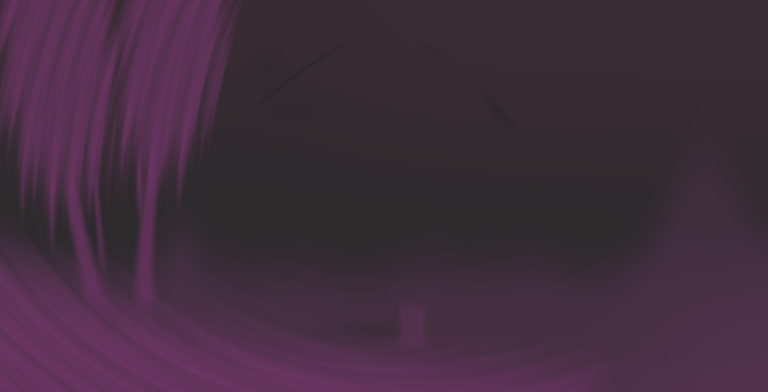
This background is drawn by a Shadertoy shader. Its source:

```glsl
// Dusky painted landscape: two feathery plum trees on the left, a dim hill
// on the right and a sweeping purple ground beneath a charcoal sky.
// Soft masks are layered over gradients; sine fibres give the brush strokes.

#define CHARCOAL vec3(0.176, 0.164, 0.172)
#define SKY      vec3(0.224, 0.172, 0.200)
#define HAZE     vec3(0.268, 0.184, 0.255)
#define MAUVE    vec3(0.325, 0.200, 0.308)
#define PLUM     vec3(0.405, 0.204, 0.375)
#define FIBRE_DENSITY 95.0
#define GROUND_STROKES 0.22
#define LEAF_STROKES   0.30

// Smooth falling step: 1 below a, 0 above b.
float fall(float a, float b, float x) {
    return 1.0 - smoothstep(a, b, x);
}

// Long brush fibres: fast variation across, slow variation along; about -1..1.
float fibres(float across, float along) {
    float sum = 0.0, weight = 0.5, frequency = FIBRE_DENSITY;
    for (int i = 0; i < 4; i++) {
        float k = float(i);
        float warp = 1.6 * sin(along * (5.0 + 2.3 * k) + across * 17.0 + k * 2.1);
        sum += weight * sin(across * frequency + warp + k * 1.7);
        weight *= 0.65;
        frequency *= 1.63;
    }
    return sum;
}

float softBlob(vec2 p, vec2 center, vec2 radius) {
    vec2 q = (p - center) / radius;
    return exp(-dot(q, q));
}

// Feathered crown; lean shears the ellipse and its strokes.
float crown(vec2 p, vec2 center, vec2 radius, float lean, float strokes) {
    vec2 q = p - center;
    q.x -= lean * q.y;
    float d = length(q / radius) + 0.16 * strokes;
    return fall(0.62, 1.16, d);
}

// Tapered curved stem between two heights.
float stem(vec2 p, vec2 foot, vec2 top, float bend, float width) {
    float t = clamp((p.y - foot.y) / (top.y - foot.y), 0.0, 1.0);
    float x = mix(foot.x, top.x, t) + bend * t * (1.0 - t);
    float ends = smoothstep(foot.y - 0.06, foot.y + 0.05, p.y)
               * fall(top.y - 0.05, top.y + 0.06, p.y);
    float w = width * mix(1.5, 0.8, t);
    return fall(w * 0.25, w * 1.35, abs(p.x - x)) * ends;
}

// Thin arc with fading ends, bowed upward between a and b.
float arcStroke(vec2 p, vec2 a, vec2 b, float bow, float width) {
    float t = (p.x - a.x) / (b.x - a.x);
    float y = mix(a.y, b.y, t) + bow * t * (1.0 - t);
    float ends = smoothstep(0.0, 0.35, t) * fall(0.6, 1.0, t);
    return exp(-pow((p.y - y) / width, 2.0)) * ends;
}

void mainImage(out vec4 fragColor, in vec2 fragCoord) {
    vec2 p = fragCoord / iResolution.y;
    float right = iResolution.x / iResolution.y;

    // Sky, darkest just above the ground
    vec3 color = mix(CHARCOAL, SKY, smoothstep(0.42, 0.95, p.y + 0.04 * p.x));
    color = mix(color, CHARCOAL, 0.45 * softBlob(p, vec2(0.62, 0.62), vec2(0.35, 0.32)));

    // Faint dark brush marks in the sky
    float marks = 0.55 * arcStroke(p, vec2(0.59, 0.67), vec2(0.96, 0.93), 0.09, 0.006);
    marks += 0.25 * arcStroke(p, vec2(0.65, 0.74), vec2(0.86, 0.75), -0.14, 0.022);
    marks += 0.25 * softBlob(p, vec2(0.69, 0.83), vec2(0.04, 0.06));
    marks += 0.50 * arcStroke(p, vec2(1.22, 0.79), vec2(1.33, 0.66), -0.06, 0.020);
    marks += 0.20 * arcStroke(p, vec2(1.06, 0.88), vec2(1.16, 0.85), 0.02, 0.010);
    color = mix(color, CHARCOAL * 0.85, marks);

    // Low haze and the hill at the right
    vec2 sweep = (p - vec2(1.05, 1.05)) * vec2(0.95, 1.0);
    float strokes = fibres(length(sweep), atan(sweep.x, -sweep.y));
    float wave = 0.018 * sin(p.x * 9.0) + 0.012 * sin(p.x * 21.0 + 1.0);
    color = mix(color, HAZE, fall(0.18, 0.43, p.y + wave + 0.012 * strokes) * 0.92);
    float hillX = (p.x - right + 0.17) / 0.13;
    float hillTop = 0.30 + 0.27 * exp(-hillX * hillX)
                  + 0.12 * smoothstep(1.45, right, p.x);
    color = mix(color, HAZE, 0.8 * fall(hillTop - 0.20, hillTop + 0.09, p.y));
    float lowRight = smoothstep(1.40, right, p.x) * fall(0.02, 0.46, p.y);
    color = mix(color, MAUVE, 0.75 * lowRight);

    // Purple ground sweeping down from the left
    float bank = 0.055 + 0.37 * exp(-1.55 * p.x);
    float ground = fall(bank - 0.16, bank + 0.06, p.y + 0.022 * strokes);
    ground *= 1.0 - 0.75 * smoothstep(1.47, 1.58, p.x - 0.35 * p.y);
    vec3 groundColor = mix(MAUVE, PLUM, fall(0.0, 0.32, p.y - 0.15 * exp(-p.x * 3.0)));
    float leftStrokes = strokes * fall(0.4, 1.2, p.x);
    groundColor = mix(groundColor, HAZE, GROUND_STROKES * (0.35 + leftStrokes));
    color = mix(color, groundColor, ground);
    color = mix(color, MAUVE, 0.35 * softBlob(p, vec2(0.46, 0.34), vec2(0.05, 0.10)));
    color = mix(color, CHARCOAL, 0.40 * softBlob(p, vec2(0.95, 0.155), vec2(0.13, 0.025)));

    // Small pale upright smudge
    float smudge = fall(0.02, 0.045, abs(p.x - 1.052)) * fall(0.03, 0.075, abs(p.y - 0.165));
    color = mix(color, PLUM, 0.45 * smudge);

    // Tree stems
    float stems = stem(p, vec2(0.25, 0.22), vec2(0.175, 0.56), -0.025, 0.020);
    stems = max(stems, stem(p, vec2(0.370, 0.22), vec2(0.41, 0.64), -0.055, 0.019));
    stems = max(stems, 0.65 * stem(p, vec2(0.262, 0.32), vec2(0.243, 0.54), 0.0, 0.008));
    stems = max(stems, 0.65 * stem(p, vec2(0.365, 0.42), vec2(0.352, 0.60), 0.0, 0.008));
    color = mix(color, PLUM * 0.97, 0.88 * stems);

    // Feathery crowns, strokes curving up to the right
    float rise = p.y - 0.5;
    float leaves = fibres(p.x - 0.36 * rise * rise - 0.04 * rise, p.y);
    float crowns = crown(p, vec2(0.15, 0.86), vec2(0.165, 0.43), -0.04, leaves);
    crowns = max(crowns, crown(p, vec2(0.44, 0.89), vec2(0.145, 0.39), 0.14, leaves));
    vec3 leafColor = mix(PLUM, HAZE, LEAF_STROKES * (0.7 + leaves));
    color = mix(color, leafColor, 0.92 * crowns);

    fragColor = vec4(color, 1.0);
}
```
